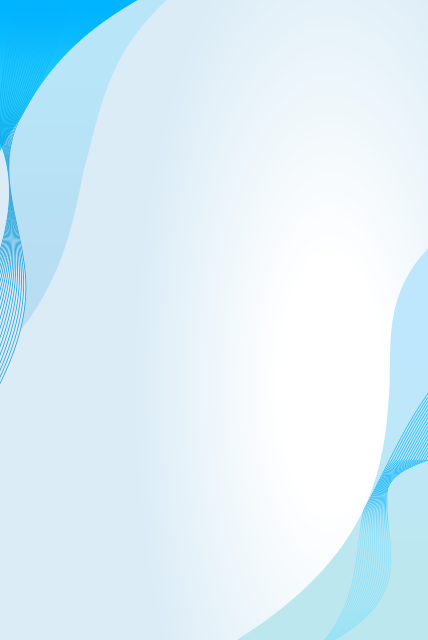
A Shadertoy shader for this background:

```glsl
// Pale radial glow framed by blue waves and fine ribbons of lines in two corners.

// Cubic arc: x as a function of depth between two depths, from four controls.
float arc(float depth, float top, float bottom, vec4 c) {
    float t = (depth - top) / (bottom - top), s = 1.0 - t;
    return dot(c, vec4(s * s * s, 3.0 * s * s * t, 3.0 * s * t * t, t * t * t));
}

// Antialiased coverage of the side where d is negative.
float cover(float d) {
    return clamp(0.5 - d / length(vec2(dFdx(d), dFdy(d))), 0.0, 1.0);
}

// Lines blended evenly between two border curves.
float ribbon(float x, float left, float right, int count) {
    float ink = 0.0, halfWidth = 0.0009 * iResolution.x;
    for (int i = 0; i < count; i++) {
        float d = x - mix(left, right, float(i) / float(count - 1));
        float pixels = abs(d) / length(vec2(dFdx(d), dFdy(d)));
        ink = max(ink, clamp(halfWidth + 0.5 - pixels, 0.0, 1.0));
    }
    return ink;
}

// Lower part of the left wave, shared with its ribbon.
float leftTail(float depth) {
    return depth < 0.449 ? arc(depth, 0.19, 0.449, vec4(0.043, -0.016, 0.0605, 0.0605))
                         : arc(depth, 0.449, 0.599, vec4(0.0605, 0.0605, 0.037, 0.0));
}

void mainImage(out vec4 fragColor, in vec2 fragCoord) {
    vec2 uv = fragCoord / iResolution.xy;
    float x = uv.x, depth = 1.0 - uv.y;

    // Elliptical white glow
    float r = length((uv - vec2(0.772, 0.4)) / vec2(0.47, 0.78));
    vec3 color = mix(vec3(1.0), vec3(0.858, 0.927, 0.967), clamp((r - 0.25) / 0.72, 0.0, 1.0));

    // Upper left: pale band beside a vivid corner
    float inner = depth < 0.19 ? arc(depth, 0.0, 0.19, vec4(0.322, 0.156, 0.096, 0.043))
                               : leftTail(depth);
    float outer = depth < 0.267 ? arc(depth, 0.0, 0.267, vec4(0.39, 0.244, 0.234, 0.195))
                                : arc(depth, 0.267, 0.512, vec4(0.195, 0.172, 0.146, 0.053));
    vec3 band = mix(vec3(0.72, 0.897, 0.973), vec3(0.722, 0.87, 0.953), smoothstep(0.1, 0.45, depth));
    color = mix(color, band, cover(inner - x) * cover(x - outer));
    vec3 corner = mix(vec3(0.0, 0.705, 1.0), vec3(0.15, 0.8, 1.0), smoothstep(0.0, 0.17, depth));
    color = mix(color, corner, cover(x - inner + 0.5 * max(depth - 0.19, 0.0)));

    // Left ribbon
    float right = depth < 0.19 ? arc(depth, 0.0, 0.19, vec4(0.156, 0.148, 0.096, 0.043))
                               : leftTail(depth);
    float left = depth < 0.221 ? arc(depth, 0.0, 0.221, vec4(0.039, 0.016, -0.008, 0.0))
                               : arc(depth, 0.221, 0.599, vec4(0.0, 0.075, -0.06, -0.117));
    vec3 leftInk = mix(vec3(0.04, 0.67, 0.93), vec3(0.05, 0.6, 0.85), smoothstep(0.1, 0.35, depth));
    float strength = mix(0.35, 0.9, smoothstep(0.04, 0.24, depth)) * step(depth, 0.62);
    color = mix(color, leftInk, strength * ribbon(x, left, right, 18));

    // Lower right wave
    float edge = depth < 0.625 ? arc(depth, 0.388, 0.625, vec4(1.0, 0.889, 0.918, 0.908))
                               : arc(depth, 0.625, 1.0, vec4(0.908, 0.895, 0.85, 0.553));
    vec3 wave = mix(vec3(0.745, 0.907, 0.995), vec3(0.74, 0.905, 0.935), smoothstep(0.5, 0.95, depth));
    color = mix(color, wave, cover(edge - x));

    // Right ribbon: vivid fan above, tinted veil below
    left = depth < 0.797 ? arc(depth, 0.615, 0.797, vec4(1.0, 0.936, 0.9, 0.85))
                         : arc(depth, 0.797, 1.0, vec4(0.85, 0.828, 0.84, 0.758));
    right = depth < 0.719 ? arc(depth, 0.615, 0.719, vec4(1.094, 1.064, 1.031, 1.0))
          : depth < 0.781 ? arc(depth, 0.719, 0.781, vec4(1.0, 0.908, 0.902, 0.904))
                          : arc(depth, 0.781, 1.0, vec4(0.904, 0.9, 0.97, 0.781));
    float below = smoothstep(0.76, 0.85, depth);
    color = mix(color, vec3(0.66, 0.9, 0.96), 0.6 * below * cover(left - x) * cover(x - right));
    vec3 rightInk = mix(vec3(0.06, 0.71, 0.99), vec3(0.5, 0.87, 0.97), below);
    strength = mix(0.9, 0.6, below) * step(0.58, depth);
    color = mix(color, rightInk, strength * ribbon(x, left, right, 17));

    fragColor = vec4(color, 1.0);
}
```
